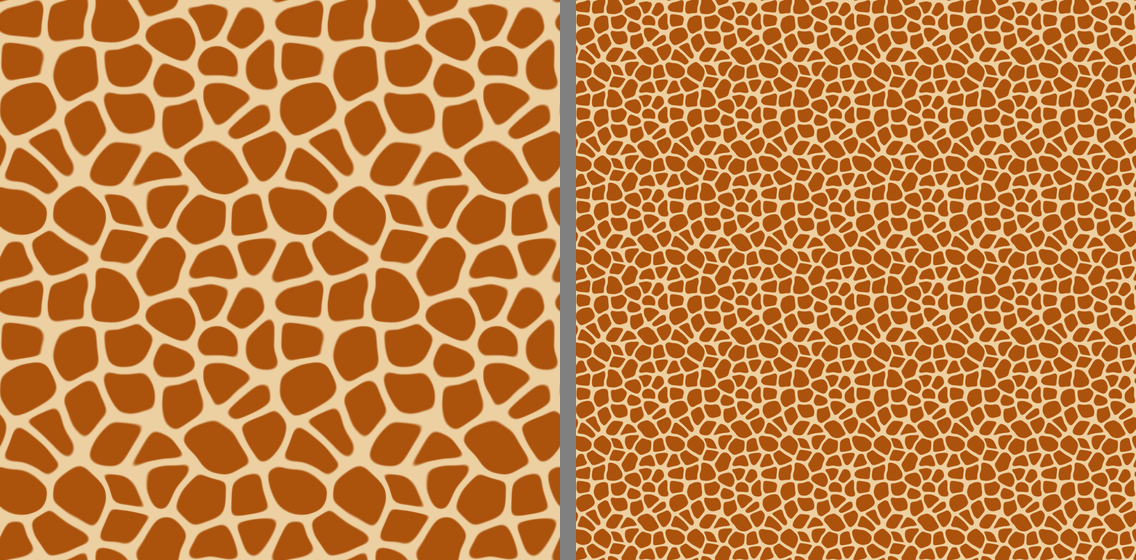
Left: one tile. Right: repeated 3 by 3.
Give the GLSL for this pattern, as a WebGL 1 fragment shader.

```glsl
precision highp float;

uniform vec2 u_resolution;

// Two random values per lattice cell, repeating every "period" cells
vec2 hash2(vec2 cell, float period) {
  cell = floor(mod(cell + 0.5, period));
  vec2 s = vec2(dot(cell, vec2(127.1, 311.7)), dot(cell, vec2(269.5, 183.3)));
  return fract(sin(s + 4.7) * 43758.545);
}

// Smooth wrapping value noise, two channels in -0.5..0.5
vec2 noise2(vec2 p, float period) {
  vec2 i = floor(p);
  vec2 f = p - i;
  vec2 u = f * f * f * (f * (f * 6.0 - 15.0) + 10.0);
  vec2 low = mix(hash2(i, period), hash2(i + vec2(1.0, 0.0), period), u.x);
  vec2 high = mix(hash2(i + vec2(0.0, 1.0), period), hash2(i + vec2(1.0, 1.0), period), u.x);
  return mix(low, high, u.y) - 0.5;
}

// Offset from p to the jittered centre of a patch
vec2 toCentre(vec2 cell, vec2 p) {
  return cell + 0.5 + 0.76 * (hash2(cell, 6.0) - 0.5) - p;
}

// Distance to the patch border, with corners rounded by a soft minimum
float borderDistance(vec2 p) {
  vec2 base = floor(p);
  vec2 nearest = vec2(8.0);
  for (int y = -2; y <= 2; y++) {
    for (int x = -2; x <= 2; x++) {
      vec2 c = toCentre(base + vec2(float(x), float(y)), p);
      if (dot(c, c) < dot(nearest, nearest)) nearest = c;
    }
  }

  float sum = 0.0;
  for (int y = -2; y <= 2; y++) {
    for (int x = -2; x <= 2; x++) {
      vec2 c = toCentre(base + vec2(float(x), float(y)), p);
      vec2 gap = c - nearest;
      if (dot(gap, gap) > 0.0001) {
        sum += exp(-14.0 * dot(0.5 * (c + nearest), normalize(gap)));
      }
    }
  }
  return -log(sum) / 14.0;
}

void main() {
  // Twelve patches across the canvas, in two repeats of six
  vec2 p = gl_FragCoord.xy / u_resolution * 12.0;

  // Bend the outlines into organic curves
  p += 0.24 * noise2(p * 1.5, 9.0);

  // Brown patches on a cream net
  float soft = 1.2 * 12.0 / min(u_resolution.x, u_resolution.y);
  float patchMask = smoothstep(-soft, soft, borderDistance(p) - 0.078);
  vec3 cream = vec3(0.93, 0.815, 0.63);
  vec3 brown = vec3(0.67, 0.32, 0.05);
  gl_FragColor = vec4(mix(cream, brown, patchMask), 1.0);
}
```
